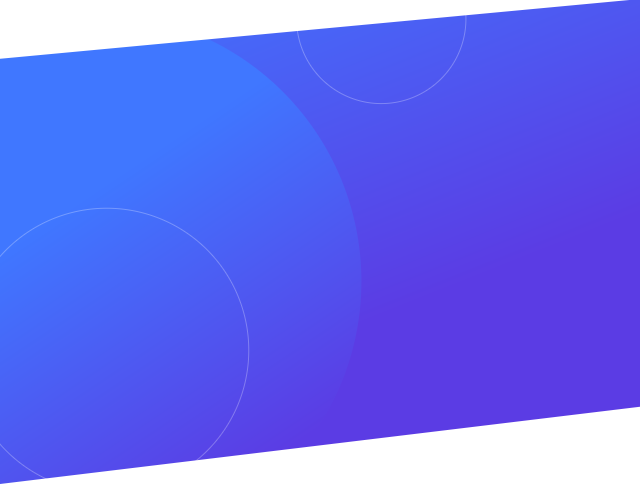
Give the GLSL for this background, as a WebGL 1 fragment shader.

```glsl
precision highp float;
// Slanted blue-violet banner on white, with a large gradient disc and two thin rings.

uniform vec2 u_resolution;

// All lengths are fractions of the canvas width; origin at the lower left.
const vec3 PAPER  = vec3(1.0);
const vec3 BLUE   = vec3(0.250, 0.465, 1.000);
const vec3 VIOLET = vec3(0.357, 0.235, 0.893);

// Banner edges: height at the left side, height at the right side
const vec2 TOP_EDGE    = vec2(0.6644, 0.7578);
const vec2 BOTTOM_EDGE = vec2(0.0, 0.1207);

// Circles: centre x, centre y, radius
const vec3 DISC       = vec3(0.1457, 0.3166, 0.4190);
const vec3 LOWER_RING = vec3(0.1667, 0.2089, 0.2220);
const vec3 UPPER_RING = vec3(0.5957, 0.7267, 0.1323);
const float RING_WIDTH   = 0.0015;
const float RING_OPACITY = 0.28;

// Gradients: direction, then start and end along it
const vec2 BANNER_DIR  = vec2(0.37, -0.93);
const vec2 BANNER_SPAN = vec2(-0.694, -0.022);
const vec2 DISC_DIR    = vec2(0.555, -0.83);
const vec2 DISC_SPAN   = vec2(-0.295, 0.206);

// Linear blue-to-violet ramp
vec3 ramp(vec2 p, vec2 dir, vec2 span) {
  float t = (dot(p, dir) - span.x) / (span.y - span.x);
  return mix(BLUE, VIOLET, clamp(t, 0.0, 1.0));
}

// Pixel coverage of the region where the distance is negative
float coverage(float dist, float pixel) {
  return clamp(0.5 - dist / pixel, 0.0, 1.0);
}

float circleDistance(vec2 p, vec3 circle) {
  return length(p - circle.xy) - circle.z;
}

// Signed distance to a slanted edge, positive above it
float edgeDistance(vec2 p, vec2 edge) {
  float slope = edge.y - edge.x;
  return (p.y - edge.x - slope * p.x) / sqrt(1.0 + slope * slope);
}

// Thin outline, kept even when narrower than a pixel
float ring(vec2 p, vec3 circle, float pixel) {
  float d = circleDistance(p, circle);
  float halfWidth = 0.5 * RING_WIDTH;
  return coverage(d - halfWidth, pixel) - coverage(d + halfWidth, pixel);
}

void main() {
  float pixel = 1.0 / u_resolution.x;
  vec2 p = gl_FragCoord.xy * pixel;

  // Banner gradient with the disc on top
  vec3 color = ramp(p, BANNER_DIR, BANNER_SPAN);
  vec3 discColor = ramp(p, DISC_DIR, DISC_SPAN);
  color = mix(color, discColor, coverage(circleDistance(p, DISC), pixel));

  // Translucent white rings
  float rings = ring(p, LOWER_RING, pixel) + ring(p, UPPER_RING, pixel);
  color = mix(color, vec3(1.0), RING_OPACITY * rings);

  // Clip everything to the slanted band
  float band = coverage(edgeDistance(p, TOP_EDGE), pixel)
             * coverage(-edgeDistance(p, BOTTOM_EDGE), pixel);
  gl_FragColor = vec4(mix(PAPER, color, band), 1.0);
}
```
